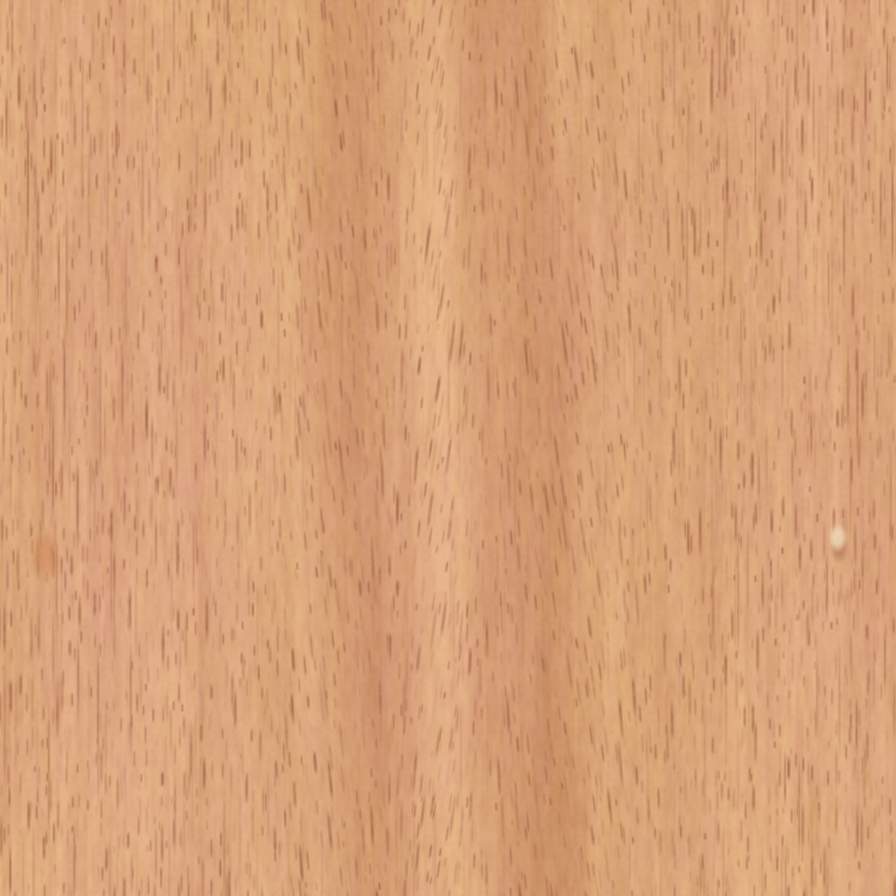
A Shadertoy shader for this texture:

```glsl
// Pale honey-coloured wood with upright grain: broad soft bands of light and
// dark, fine streaks and pink mottling, then scattered layers of tapered pore
// strokes that lean near the middle and run long and straight at the sides.

const vec3 DARK_WOOD = vec3(0.770, 0.530, 0.370);
const vec3 LIGHT_WOOD = vec3(0.892, 0.697, 0.522);
const vec3 PORE_COLOR = vec3(0.640, 0.400, 0.285);
const vec3 KNOT_COLOR = vec3(0.930, 0.830, 0.690);
const vec3 STAIN_COLOR = vec3(0.800, 0.510, 0.330);
const vec3 PINK_SHIFT = vec3(0.000, -0.014, 0.026);

float hash(vec2 p) {
    return fract(sin(dot(p, vec2(127.1, 311.7))) * 43758.5453);
}

// Smooth value noise in 0..1
float noise(vec2 p) {
    vec2 cell = floor(p);
    vec2 f = fract(p);
    f = f * f * (3.0 - 2.0 * f);
    float low = mix(hash(cell), hash(cell + vec2(1, 0)), f.x);
    float high = mix(hash(cell + vec2(0, 1)), hash(cell + vec2(1, 1)), f.x);
    return mix(low, high, f.y);
}

// Noise centred on zero
float grain(vec2 p, vec2 frequency, float seed) {
    return noise(p * frequency + seed) - 0.5;
}

float bump(float x, float centre, float width) {
    float d = (x - centre) / width;
    return exp(-d * d);
}

float spot(vec2 p, vec2 centre, vec2 radius) {
    return 1.0 - smoothstep(0.3, 1.0, length((p - centre) / radius));
}

// One jittered stroke per cell; each column is shifted to hide the rows
float pores(vec2 p, vec2 cells, float slant, float width, float seed) {
    float ink = 0.0;
    for (int i = -1; i <= 1; i++) {
        float column = floor(p.x * cells.x) + float(i);
        float shift = hash(vec2(column, seed));
        for (int j = -1; j <= 1; j++) {
            float row = floor(p.y * cells.y + shift) + float(j);
            vec2 id = vec2(column, row) + seed;
            vec2 jitter = vec2(hash(id), hash(id + 17.3));
            vec2 d = p - (vec2(column, row - shift) + jitter) / cells;
            float halfLength = mix(0.18, 0.58, hash(id + 31.7)) / cells.y;
            float taper = 1.0 - smoothstep(0.35, 1.0, abs(d.y) / halfLength);
            float line = 1.0 - smoothstep(0.0, width, abs(d.x - slant * d.y));
            float strength = hash(id + 53.9);
            ink = max(ink, line * taper * strength * strength);
        }
    }
    return ink;
}

// Broad light and dark bands, 0 dark to 1 light
float bandTone(vec2 p) {
    float x = p.x + 0.02 * (p.y - 0.5) + 0.018 * grain(p, vec2(6.0, 3.0), 4.0);
    float tone = 0.80;
    tone -= 0.40 * bump(x, 0.405, 0.050);
    tone += 0.22 * bump(x, 0.490, 0.024);
    tone -= 0.30 * bump(x, 0.548, 0.030);
    tone -= 0.52 * bump(x, 0.605, 0.034);
    tone -= 0.16 * bump(x, 0.760, 0.080) * p.y;
    return tone;
}

// Lean of the pores, as sideways run per unit of height
float poreSlant(float x) {
    return 0.15 * bump(x, 0.49, 0.035)
         - 0.10 * bump(x, 0.37, 0.055)
         - 0.13 * bump(x, 0.64, 0.080);
}

void mainImage(out vec4 fragColor, in vec2 fragCoord) {
    vec2 uv = fragCoord / iResolution.xy;
    float pixel = 1.0 / iResolution.x;
    float side = smoothstep(0.15, 0.45, abs(uv.x - 0.5));
    float slant = poreSlant(uv.x);

    // Ground tone: bands, long streaks and fine fibre
    float tone = bandTone(uv);
    tone += 0.22 * grain(uv, vec2(22.0, 1.8), 9.0);
    tone += 0.24 * grain(uv, vec2(75.0, 4.0), 21.0);
    tone += mix(0.16, 0.30, side) * grain(uv, vec2(210.0, 9.0), 37.0);
    tone += 0.22 * grain(uv, vec2(190.0, 60.0), 55.0);
    tone += 0.12 * grain(uv, vec2(330.0, 240.0), 71.0);
    vec3 color = mix(DARK_WOOD, LIGHT_WOOD, clamp(tone, -0.1, 1.12));

    // Pink and yellow drift
    float pink = grain(uv, vec2(9.0, 3.0), 83.0) + grain(uv, vec2(120.0, 22.0), 97.0);
    color += PINK_SHIFT * (pink + 0.25 * side);

    // Pores: short and leaning, medium, then long lines at the sides
    float fine = max(0.0026, 1.2 * pixel);
    float bold = max(0.0032, 1.2 * pixel);
    float ink = 0.60 * pores(uv, vec2(115.0, 36.0), slant, fine, 3.0);
    ink = max(ink, 0.72 * pores(uv, vec2(75.0, 17.0), slant, bold, 11.0));
    ink = max(ink, mix(0.20, 0.62, side) * pores(uv, vec2(95.0, 6.0), 0.0, fine, 23.0));
    ink *= 0.75 + 0.5 * noise(uv * vec2(160.0, 110.0));
    color = mix(color, PORE_COLOR, ink);

    // Small pale knot and a faint reddish stain
    color = mix(color, STAIN_COLOR, 0.5 * spot(uv, vec2(0.050, 0.380), vec2(0.020, 0.034)));
    color = mix(color, PORE_COLOR, 0.5 * spot(uv, vec2(0.937, 0.388), vec2(0.012, 0.020)));
    color = mix(color, KNOT_COLOR, 0.9 * spot(uv, vec2(0.935, 0.400), vec2(0.012, 0.019)));

    fragColor = vec4(color, 1.0);
}
```
